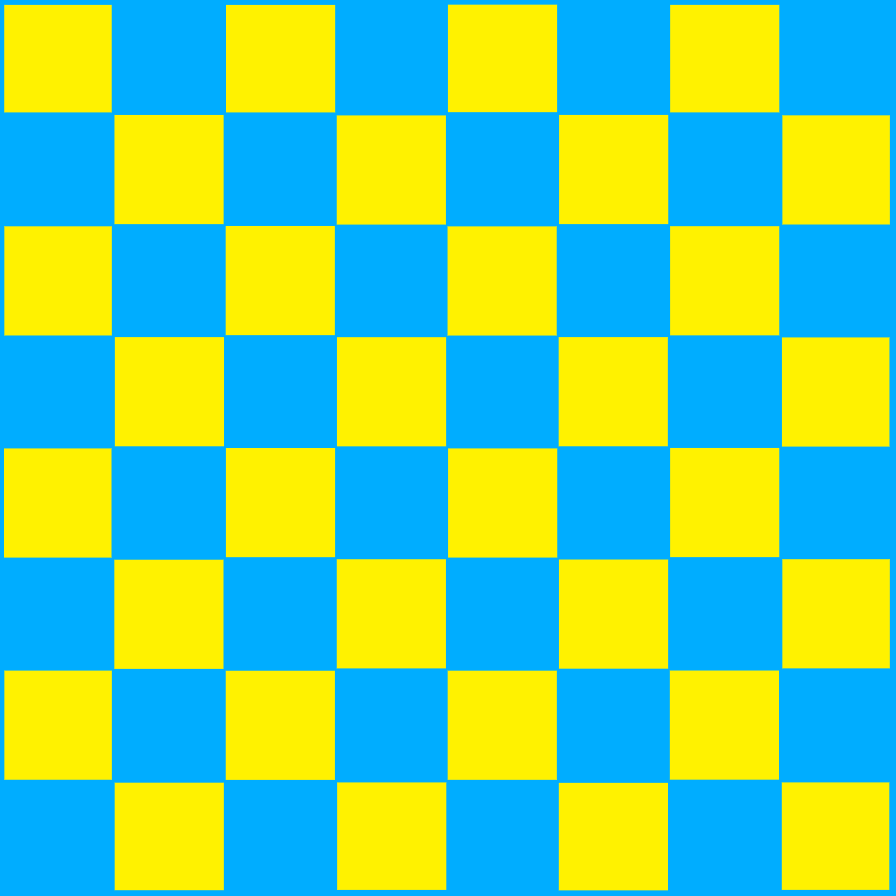
Reproduce this pattern procedurally as a Shadertoy shader.

```glsl
// An eight by eight checkerboard of yellow squares on a flat blue ground.
// Each square is a box distance in its own grid cell, drawn slightly small
// so thin blue seams remain, and nudged a little by layered sines.

const float CELLS = 8.0;
const float PITCH = 0.1240;                  // cell size, in canvas heights
const vec2 BOARD_CENTRE = vec2(0.4988, 0.5007);
const float INNER_HALF = 0.4913;             // half side, in cells
const float RIM_TRIM = 0.0075;               // outer rows and columns are narrower
const float NUDGE = 0.0035;                  // placement drift, in cells

const vec3 BLUE = vec3(0.0, 0.68, 1.0);
const vec3 YELLOW = vec3(1.0, 0.95, 0.0);

// Signed distance to an axis-aligned box
float boxDistance(vec2 p, vec2 halfSize) {
    vec2 d = abs(p) - halfSize;
    return length(max(d, 0.0)) + min(max(d.x, d.y), 0.0);
}

// Smooth pseudo-random offset for one cell
vec2 cellDrift(vec2 id, float amount) {
    vec2 broad = sin(id.yx * 1.7 + id * 0.6 + vec2(0.4, 2.1));
    vec2 fine = sin(id * 4.3 - id.yx * 2.9 + vec2(1.3, 0.2));
    return amount * (0.6 * broad + 0.4 * fine);
}

// Half size of a square, trimmed along the rim of the board
vec2 squareHalfSize(vec2 id, float cells) {
    float middle = 0.5 * (cells - 1.0);
    vec2 onRim = step(middle - 0.5, abs(id - middle));
    return vec2(INNER_HALF) - RIM_TRIM * onRim;
}

// 1 for the odd cells inside the board, otherwise 0
float isFilled(vec2 id, float cells) {
    vec2 inside = step(0.0, id) * step(id, vec2(cells - 1.0));
    return inside.x * inside.y * mod(id.x + id.y, 2.0);
}

// Antialiased coverage of the yellow squares
float checkerCoverage(vec2 grid, float cells, float pixel) {
    vec2 id = floor(grid);
    vec2 local = fract(grid) - 0.5 - cellDrift(id, NUDGE);
    float d = boxDistance(local, squareHalfSize(id, cells));
    return isFilled(id, cells) * clamp(0.5 - d / pixel, 0.0, 1.0);
}

void mainImage(out vec4 fragColor, in vec2 fragCoord) {
    vec2 uv = fragCoord / iResolution.y;
    vec2 grid = (uv - BOARD_CENTRE) / PITCH + 0.5 * CELLS;
    float pixel = 1.0 / (PITCH * iResolution.y);

    float coverage = checkerCoverage(grid, CELLS, pixel);
    fragColor = vec4(mix(BLUE, YELLOW, coverage), 1.0);
}
```
